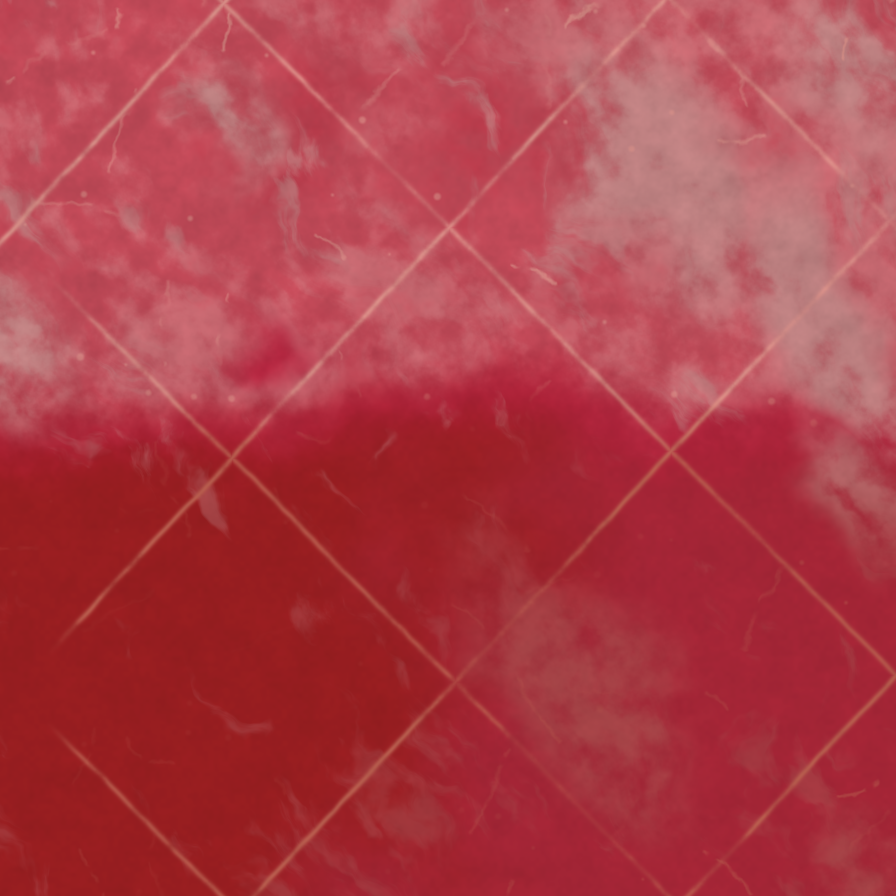
Write a WebGL 2 fragment shader that draws this texture.

```glsl
#version 300 es
precision highp float;
// Worn red floor of diagonal square tiles with thin pale joints, faded patches and scratches.

uniform vec2 u_resolution;
out vec4 fragColor;

const vec3 DEEP_RED  = vec3(0.59, 0.115, 0.125);
const vec3 CRIMSON   = vec3(0.64, 0.145, 0.21);
const vec3 MAGENTA   = vec3(0.69, 0.11, 0.22);
const vec3 ROSE      = vec3(0.75, 0.285, 0.34);
const vec3 PALE_ROSE = vec3(0.76, 0.40, 0.43);
const vec3 CHALK     = vec3(0.735, 0.505, 0.505);
const vec3 DULL_RED  = vec3(0.645, 0.27, 0.28);
const vec3 JOINT_TOP = vec3(0.83, 0.55, 0.52);
const vec3 JOINT_LOW = vec3(0.71, 0.36, 0.30);

const float JOINT_PERIOD = 0.5;                 // measured along x + y and x - y
const vec2  JOINT_OFFSET = vec2(0.247, 0.262);
const float JOINT_SKEW   = 0.03;
const float JOINT_SPREAD = 0.0029;
const float SCRATCH_CELLS = 9.0;
const float SPECK_CELLS = 26.0;

// Faded patches: centre x, centre y, half length, half width
const int PATCH_COUNT = 8;
const vec4 PATCHES[PATCH_COUNT] = vec4[PATCH_COUNT](
    vec4(0.73, 0.80, 0.18, 0.090), vec4(0.93, 0.63, 0.20, 0.075),
    vec4(0.95, 0.92, 0.11, 0.090), vec4(0.67, 0.23, 0.20, 0.085),
    vec4(0.01, 0.60, 0.10, 0.080), vec4(0.27, 0.86, 0.07, 0.050),
    vec4(0.99, 0.41, 0.12, 0.060), vec4(0.97, 0.02, 0.08, 0.060));

float hash(vec2 p) {
    vec3 q = fract(vec3(p.xyx) * 0.1031);
    q += dot(q, q.yzx + 33.33);
    return fract((q.x + q.y) * q.z);
}

vec2 hash2(vec2 p) { return vec2(hash(p + 3.7), hash(p + 61.3)); }

float noise(vec2 p) {
    vec2 i = floor(p), f = fract(p);
    f = f * f * (3.0 - 2.0 * f);
    return mix(mix(hash(i), hash(i + vec2(1, 0)), f.x),
               mix(hash(i + vec2(0, 1)), hash(i + vec2(1, 1)), f.x), f.y);
}

float fbm(vec2 p) {
    float sum = 0.0, gain = 0.5;
    for (int i = 0; i < 5; i++) {
        sum += gain * noise(p);
        p = mat2(1.6, 1.2, -1.2, 1.6) * p + 7.1;
        gain *= 0.5;
    }
    return sum;
}

mat2 rotation(float a) { return mat2(cos(a), sin(a), -sin(a), cos(a)); }

// Soft ragged ellipses leaning down to the right
float fadedPatches(vec2 p) {
    float cover = 0.0;
    for (int i = 0; i < PATCH_COUNT; i++) {
        vec2 q = rotation(0.95) * (p - PATCHES[i].xy) / PATCHES[i].zw;
        cover = max(cover, 1.0 - smoothstep(0.45, 1.3, length(q)));
    }
    return cover;
}

// Short jagged hairlines, at most one per cell, broken along their length
float scratches(vec2 p, float px) {
    vec2 g = p * SCRATCH_CELLS, cell = floor(g);
    float cover = 0.0;
    for (int y = -1; y <= 1; y++)
    for (int x = -1; x <= 1; x++) {
        vec2 id = cell + vec2(x, y);
        vec2 q = rotation(6.28 * hash(id + 17.0)) * (g - id - hash2(id));
        q.y += 0.3 * (fbm(q * 3.0 + id) - 0.48);
        float halfLength = mix(0.1, 0.5, hash(id + 29.0));
        float d = length(vec2(max(abs(q.x) - halfLength, 0.0), q.y)) / SCRATCH_CELLS;
        float strength = step(0.4, hash(id + 43.0)) * hash(id + 71.0);
        strength *= smoothstep(0.2, 0.6, noise(q * 9.0 + id));
        cover = max(cover, strength * (1.0 - smoothstep(0.0, 0.003 + px, d)));
    }
    return cover;
}

float specks(vec2 p, float px) {
    vec2 g = p * SPECK_CELLS, id = floor(g);
    float d = length(fract(g) - 0.25 - 0.5 * hash2(id)) / SPECK_CELLS;
    float radius = 0.003 * hash(id + 5.0);
    return step(0.92, hash(id + 11.0)) * (1.0 - smoothstep(radius - px, radius + 0.002 + px, d));
}

void main() {
    vec2 uv = gl_FragCoord.xy / u_resolution;
    float px = 1.0 / min(u_resolution.x, u_resolution.y);
    vec2 warped = uv + 0.13 * (vec2(fbm(uv * 8.0), fbm(uv * 8.0 + 31.0)) - 0.48);
    float cloud = fbm(uv * 5.0 + 12.0);
    float grain = fbm(uv * 38.0);
    float streaks = fbm(vec2(14, 34) * (rotation(0.95) * warped));

    // Dark lower half, faded upper half and the richer band between them
    float edge = 0.50 + 0.045 * smoothstep(0.30, 0.42, uv.x) * (1.0 - smoothstep(0.60, 0.72, uv.x));
    float height = mix(uv.y, warped.y, 0.6) - edge + 0.03 * (grain - 0.48);
    float upper = smoothstep(-0.03, 0.075, height);
    vec3 low = mix(DEEP_RED, CRIMSON, smoothstep(0.32, 0.64, uv.x + 0.5 * (cloud - 0.5) - 0.15 * (uv.y - 0.25)));
    vec3 high = mix(ROSE, PALE_ROSE, smoothstep(0.42, 0.62, 0.4 * cloud + 0.3 * grain + 0.3 * streaks));
    high = mix(high, CRIMSON + 0.04, 0.6 * smoothstep(0.54, 0.72, 0.75 * fbm(uv * 6.0 + 47.0) + 0.25 * grain));
    vec3 color = mix(low, high, upper);
    color = mix(color, MAGENTA, 0.6 * exp(-pow((height - 0.01) / 0.04, 2.0)));
    vec2 toStain = warped - vec2(0.28, 0.62);
    color = mix(color, MAGENTA, 0.85 * exp(-dot(toStain, toStain) / 0.0016));

    // Chalky wear, weaker on the dark half, and streaky smudges that thicken to the lower right
    float worn = fadedPatches(warped) * smoothstep(0.28, 0.56, 0.4 * cloud + 0.3 * grain + 0.3 * streaks);
    float smudge = 0.6 * streaks + 0.4 * fbm(uv * 9.0 + 5.0) + 0.06 * smoothstep(0.4, 0.7, uv.x - uv.y);
    worn = max(worn, 0.65 * smoothstep(0.56, 0.72, smudge));
    color = mix(color, mix(DULL_RED, CHALK, smoothstep(-0.18, 0.10, height)), 0.95 * worn);

    // Scratches and pale specks, sparse on the dark left and middle
    vec3 paleMark = mix(JOINT_LOW, JOINT_TOP, upper);
    float scuffed = max(upper, 0.7 * smoothstep(0.5, 0.9, uv.x - 0.6 * uv.y + 0.1));
    color = mix(color, paleMark, scratches(uv, px) * mix(0.2, 0.8, scuffed));
    color = mix(color, paleMark, specks(uv, px) * mix(0.1, 0.6, scuffed));

    // Soft joints in both diagonal directions, broken and worn away near the left edge
    float along = uv.x + uv.y - 1.0;
    vec2 diagonal = vec2(along, uv.x - uv.y + 1.0 + JOINT_SKEW * along);
    diagonal += 0.004 * (noise(uv * 11.0) - 0.5) + 0.002 * (noise(uv * 60.0) - 0.5);
    vec2 toJoint = abs(fract((diagonal - JOINT_OFFSET) / JOINT_PERIOD + 0.5) - 0.5) * JOINT_PERIOD * 0.7071;
    vec2 joint = exp(-pow(toJoint / (JOINT_SPREAD + 0.3 * px), vec2(2.0)));
    float inner = smoothstep(0.05, 0.10, uv.x);
    joint *= vec2(0.85 * inner, max(inner, smoothstep(0.70, 0.74, uv.y)));
    float kept = mix(0.25, 0.95, smoothstep(0.32, 0.58, 0.6 * fbm(uv * 7.0 + 83.0) + 0.4 * grain));
    color = mix(color, paleMark, max(joint.x, joint.y) * kept);

    color *= 1.0 + mix(0.08, 0.18, upper) * (grain - 0.48) + 0.03 * (noise(uv * 170.0) - 0.5);
    fragColor = vec4(color, 1.0);
}
```
